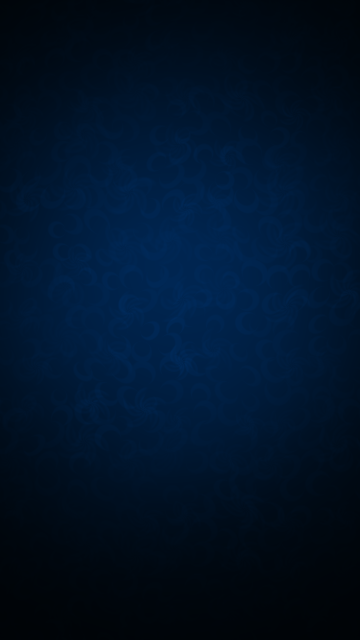
This background is drawn by a Shadertoy shader. Its source:

```glsl
// A deep blue backdrop: an elliptical glow fading to near black, overlaid with
// a faint damask. Jittered cells hold twisted blossoms and curled leaves,
// while layered sines vary how strongly the ornament shows.

#define GLOW_CENTER vec2(0.49, 0.555)
#define GLOW_EXTENT vec2(0.61, 0.365)
#define GLOW_FALLOFF 1.15
#define GLOW_STEEPNESS 1.15
#define GLOW_COLOR vec3(0.0, 0.143, 0.312)
#define SHADE_COLOR vec3(0.0, 0.012, 0.022)
#define BLOSSOM_SCALE 7.0
#define LEAF_SCALE 15.0
#define ORNAMENT_STRENGTH 0.27

const float TAU = 6.2831853;

vec2 hash2(vec2 cell) {
    vec2 q = vec2(dot(cell, vec2(127.1, 311.7)), dot(cell, vec2(269.5, 183.3)));
    return fract(sin(q) * 43758.5);
}

mat2 rotation(float angle) {
    float c = cos(angle), s = sin(angle);
    return mat2(c, -s, s, c);
}

// Five twisted petals with dark veins around a small ring.
float blossom(vec2 p, float size) {
    float radius = length(p) / size;
    float angle = atan(p.y, p.x) + 1.3 * radius;
    float rim = 0.72 + 0.25 * cos(5.0 * angle);
    float petals = 1.0 - smoothstep(rim - 0.12, rim + 0.06, radius);
    float veins = 0.5 + 0.5 * cos(10.0 * angle + 7.0 * radius);
    float ring = 1.0 - smoothstep(0.04, 0.12, abs(radius - 0.25));
    return petals * mix(0.25, 0.85, veins) + 0.3 * ring;
}

// A crescent, made from one disc with an offset disc removed.
float curledLeaf(vec2 p, float size) {
    float outer = length(p) - size;
    float inner = length(p - vec2(0.32, 0.18) * size) - 0.83 * size;
    return 1.0 - smoothstep(-0.03, 0.06, max(outer, -inner));
}

// Scatter one motif per cell, gathering the overlapping neighbours.
float scatter(vec2 p, bool leaves) {
    vec2 home = floor(p);
    float cover = 0.0;
    for (int y = -1; y <= 1; y++) {
        for (int x = -1; x <= 1; x++) {
            vec2 cell = home + vec2(x, y);
            vec2 seed = hash2(cell);
            vec2 local = p - cell - 0.2 - 0.6 * seed;
            local *= rotation(TAU * hash2(cell + 19.0).x);
            float size = mix(0.32, 0.55, seed.y);
            float motif = leaves ? curledLeaf(local, size) : blossom(local, size);
            cover = max(cover, motif * mix(0.5, 1.0, seed.x));
        }
    }
    return cover;
}

// Broad, soft variation in the printed ornament.
float patchiness(vec2 p) {
    float waves = sin(9.0 * p.x + 2.0 * sin(6.0 * p.y));
    waves += sin(11.0 * p.y - 5.0 * p.x + 1.7);
    return 0.8 + 0.15 * waves;
}

void mainImage(out vec4 fragColor, in vec2 fragCoord) {
    vec2 uv = fragCoord / iResolution.xy;
    vec2 p = fragCoord / iResolution.x;

    // Elliptical glow
    vec2 d = (uv - GLOW_CENTER) / GLOW_EXTENT;
    float glow = exp(-GLOW_FALLOFF * pow(dot(d, d), GLOW_STEEPNESS));
    vec3 color = SHADE_COLOR + GLOW_COLOR * glow;

    // Faint damask, centred so it leaves the mean brightness unchanged
    vec2 bent = p + 0.012 * sin(17.0 * p.yx + vec2(0.0, 1.4));
    float ornament = 0.5 * scatter(bent * BLOSSOM_SCALE, false)
                   + 0.5 * scatter(bent * LEAF_SCALE + 7.3, true);
    color *= 1.0 + ORNAMENT_STRENGTH * patchiness(p) * (ornament - 0.38);

    fragColor = vec4(clamp(color, 0.0, 1.0), 1.0);
}
```
